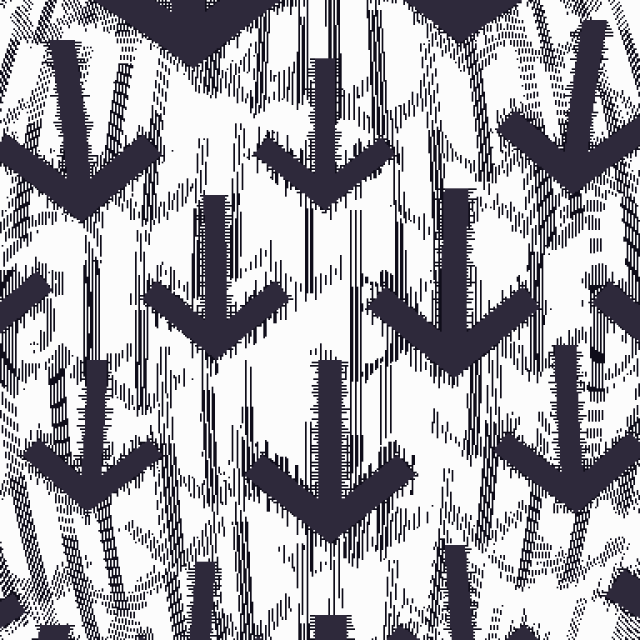
Give the GLSL for this pattern, as a Shadertoy shader.

```glsl
// Solid down arrows with combed edges over a bulging field of hatched ghost arrows.

#define GRID 384.0                       // coarse print cells per canvas height
#define HATCH_LINES 125.0                // hatch lines per canvas height at the centre
#define GHOST_STEP vec2(0.076, 0.30)     // spacing of the hatched arrows
#define SOLID_STEP vec2(0.185, 0.50)     // spacing of the solid arrows
#define GHOST_BULGE 0.68                 // how far ghost columns bend inwards
#define SOLID_SPREAD 0.50                // how far solid arrows fan outwards
#define HAIR_LENGTH 0.022                // longest hair on a solid edge
#define SAMPLES 3                        // smoothing samples per axis
#define PAPER vec3(0.99)
#define SOLID_INK vec3(0.18, 0.16, 0.23)
#define HATCH_INK vec3(0.06, 0.05, 0.10)

float hash(vec2 p) {
    vec3 q = fract(p.xyx * 0.1031);
    q += dot(q, q.yzx + 33.33);
    return fract((q.x + q.y) * q.z);
}

// Distances to the shaft (x) and the two wings (y); the apex is at the origin.
vec2 arrow(vec2 p, float size) {
    p.x = abs(p.x);
    vec2 dir = normalize(vec2(1.0, 0.82));
    float along = dot(p, dir);
    float across = abs(dot(p, vec2(-dir.y, dir.x)));
    float shaft = max(p.x - 0.07 * size, abs(p.y - 0.5 * size) - 0.5 * size);
    float wing = max(across - 0.08 * size, along - 0.58 * size);
    return vec2(shaft, wing);
}

// Share of each hatch line that is inked by the ghost arrows.
float ghostDuty(vec2 p, float line) {
    vec2 base = floor(p / GHOST_STEP);
    float duty = 0.0;
    for (int j = -2; j <= 0; j++)
    for (int i = -2; i <= 2; i++) {
        vec2 id = base + vec2(i, j);
        vec2 jitter = vec2(hash(id + 17.0), hash(id + 71.0));
        vec2 apex = (id + 0.2 + 0.6 * jitter) * GHOST_STEP;
        apex.y += hash(vec2(id.x, 5.0)) * GHOST_STEP.y;
        float size = mix(0.13, 0.20, hash(id + 39.0));
        vec2 q = p - apex;
        vec2 d = arrow(q, size);
        float ragged = hash(vec2(line, id.x * 7.0 + id.y * 31.0));
        float trail = max(abs(q.x) - 0.07 * size, abs(q.y - 1.4 * size) - 0.4 * size);
        if (trail < 0.0) duty = max(duty, 0.30);
        if (d.y + 0.014 * (ragged - 0.3) < 0.0) duty = max(duty, 0.38);
        if (d.x < 0.0) duty = max(duty, 0.62);
    }
    return duty;
}

// Solid body (x) and hair fringe (y) of the large arrows.
vec2 solidArrows(vec2 p, float row, float line, float onLine) {
    vec2 base = floor(p / SOLID_STEP);
    vec2 ink = vec2(0.0);
    for (int j = -2; j <= 1; j++)
    for (int i = -1; i <= 1; i++) {
        vec2 id = base + vec2(i, j);
        float stagger = 0.5 * mod(id.x, 2.0);
        vec2 jitter = vec2(hash(id + 3.0), hash(id + 53.0)) - 0.5;
        vec2 apex = (id + vec2(0.05, 0.4 + stagger)) * SOLID_STEP;
        apex += jitter * vec2(0.03, 0.08);
        float size = mix(0.20, 0.34, hash(id + 91.0));
        vec2 q = p - apex;
        vec2 d = arrow(q, size);
        if (min(d.x, d.y) < 0.0) ink.x = 1.0;

        // Shafts grow level hairs, wings grow upright ones.
        float sideHair = HAIR_LENGTH * 0.6 * hash(vec2(row, id.x + 9.0));
        float dropHair = HAIR_LENGTH * hash(vec2(line, id.y + 27.0));
        bool besideShaft = q.y > 0.0 && q.y < size;
        if (besideShaft && d.x < sideHair && mod(row, 2.0) < 0.5) ink.y = 1.0;
        if (d.y < dropHair && onLine > 0.5) ink.y = 1.0;
        if (d.y < 0.4 * sideHair && mod(row, 2.0) < 0.5) ink.y = 1.0;
    }
    return ink;
}

vec3 scene(vec2 p) {
    // Snap to the coarse print grid.
    vec2 cell = floor(p * GRID);
    p = (cell + 0.5) / GRID;

    // Hatch lines bend with the bulge and crowd towards the sides.
    float y2 = p.y * p.y;
    vec2 ghostP = vec2(p.x / (1.0 - GHOST_BULGE * y2), p.y);
    float u = ghostP.x * (1.0 + 0.9 * ghostP.x * ghostP.x) * HATCH_LINES;
    float line = floor(u);
    float phase = fract(u);

    vec2 solidP = vec2(p.x / (1.0 + SOLID_SPREAD * y2), p.y);
    vec2 solid = solidArrows(solidP, cell.y, line, step(phase, 0.45));
    if (solid.x > 0.5) return SOLID_INK;
    if (solid.y > 0.5 || phase < ghostDuty(ghostP, line)) return HATCH_INK;
    return PAPER;
}

void mainImage(out vec4 fragColor, in vec2 fragCoord) {
    // Average a small grid of samples to smooth the edges.
    vec3 color = vec3(0.0);
    for (int j = 0; j < SAMPLES; j++)
    for (int i = 0; i < SAMPLES; i++) {
        vec2 offset = (vec2(i, j) + 0.5) / float(SAMPLES) - 0.5;
        color += scene((fragCoord + offset - 0.5 * iResolution.xy) / iResolution.y);
    }
    fragColor = vec4(color / float(SAMPLES * SAMPLES), 1.0);
}
```
